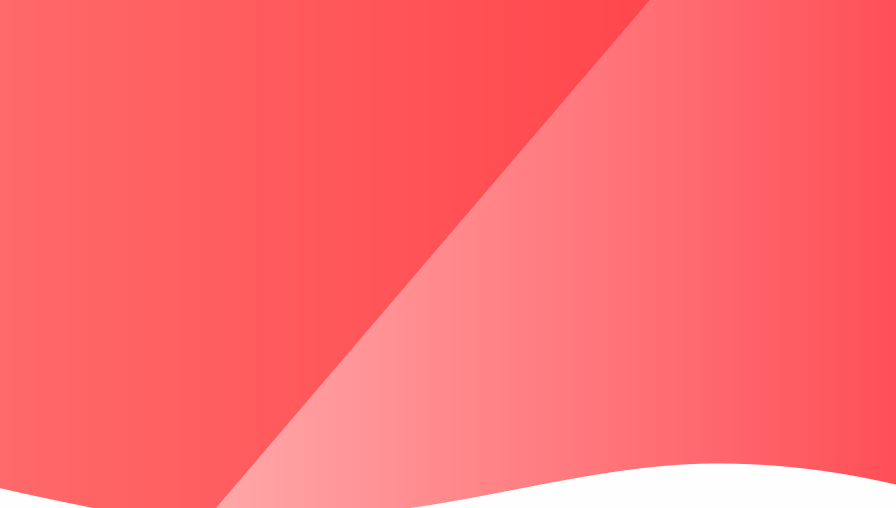
This background is drawn by a Shadertoy shader. Its source:

```glsl
// A coral background split by a diagonal: a deepening gradient on the left,
// a pale-to-deep gradient on the right, and a white wave along the bottom.
// Edges are signed distances in canvas units, softened over one pixel.

const vec3 LEFT_START  = vec3(1.0, 0.412, 0.412);
const vec3 LEFT_END    = vec3(1.0, 0.278, 0.302);
const vec3 RIGHT_START = vec3(1.0, 0.655, 0.660);
const vec3 RIGHT_END   = vec3(1.0, 0.310, 0.342);
const vec3 WAVE_COLOR  = vec3(1.0, 0.998, 0.998);

// Diagonal: x position at the bottom and at the top of the canvas
const float DIAGONAL_BOTTOM = 0.241;
const float DIAGONAL_TOP    = 0.7253;

// Wave: left shore, then a rise to a crest and a fall to the right side
const float SHORE_HEIGHT = 0.039;
const float SHORE_SLOPE  = -0.40;
const float SHORE_BEND   = 0.25;
const float RISE_START   = 0.458;
const float RISE_SLOPE   = 0.25;
const vec2  CREST        = vec2(0.80, 0.0876);
const float RIGHT_DROP   = 0.0416;

// Top of the wave at x; negative where it dips below the canvas
float waveHeight(float x) {
    float shore = SHORE_HEIGHT + x * (SHORE_SLOPE + SHORE_BEND * x);

    float span = CREST.x - RISE_START;
    float t = (x - RISE_START) / span;
    float startSlope = RISE_SLOPE * span;
    float rise = CREST.y * t * t * (3.0 - 2.0 * t)
               + startSlope * t * (1.0 - t) * (1.0 - t);
    if (t < 0.0) rise = startSlope * t;

    float fall = (x - CREST.x) / (1.0 - CREST.x);
    if (t > 1.0) rise = CREST.y - RIGHT_DROP * fall * fall;

    return x < 0.25 ? shore : rise;
}

// Coverage of a shape whose signed distance is positive inside
float coverage(float dist, float pixel) {
    return clamp(dist / pixel + 0.5, 0.0, 1.0);
}

void mainImage(out vec4 fragColor, in vec2 fragCoord) {
    vec2 uv = fragCoord / iResolution.xy;
    float aspect = iResolution.x / iResolution.y;
    float pixel = 1.0 / iResolution.y;

    // Horizontal gradients on either side of the diagonal
    vec3 leftColor = mix(LEFT_START, LEFT_END, clamp(uv.x / DIAGONAL_TOP, 0.0, 1.0));
    float across = clamp((uv.x - DIAGONAL_BOTTOM) / (1.0 - DIAGONAL_BOTTOM), 0.0, 1.0);
    vec3 rightColor = mix(RIGHT_START, RIGHT_END, across);

    // Diagonal split
    float lean = (DIAGONAL_TOP - DIAGONAL_BOTTOM) * aspect;
    float offset = (uv.x - DIAGONAL_BOTTOM) * aspect - lean * uv.y;
    float diagonalDist = offset / sqrt(1.0 + lean * lean);
    vec3 color = mix(leftColor, rightColor, coverage(diagonalDist, pixel));

    // Wave along the bottom
    float waveDist = waveHeight(uv.x) - uv.y;
    color = mix(color, WAVE_COLOR, coverage(waveDist, pixel));

    fragColor = vec4(color, 1.0);
}
```
